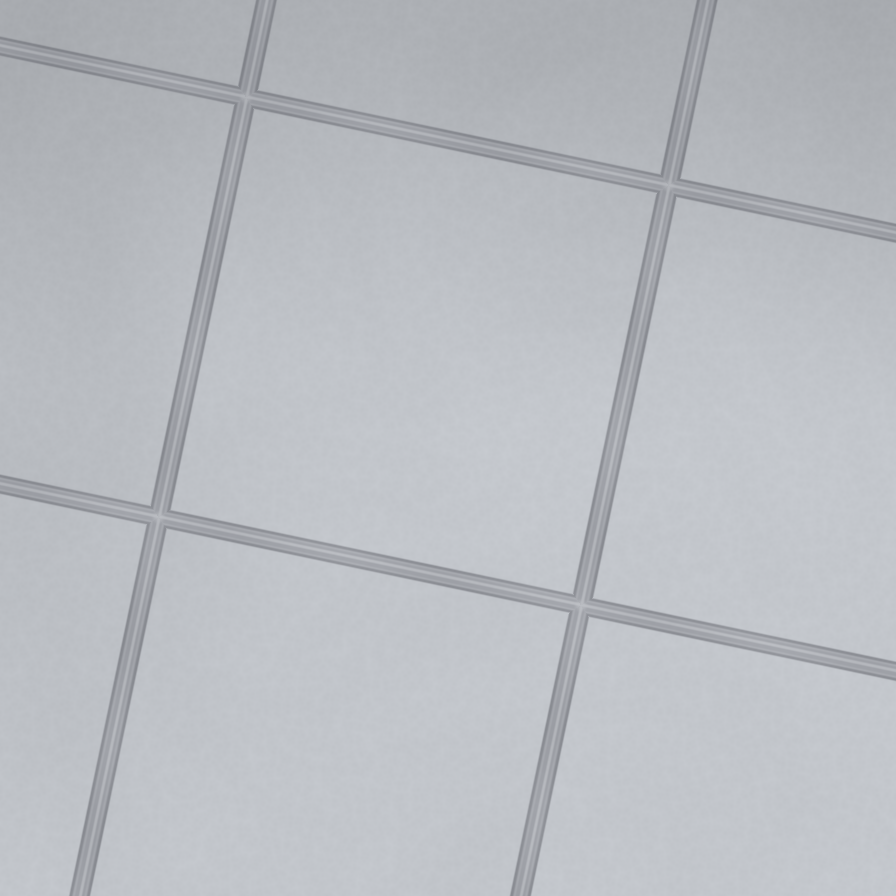
Write a WebGL 2 fragment shader that draws this texture.

```glsl
#version 300 es
precision highp float;

uniform vec2 u_resolution;
out vec4 fragColor;

vec2 hash2(vec2 p) {
    vec3 q = fract(p.xyx * vec3(0.1031, 0.1030, 0.0973));
    q += dot(q, q.yzx + 33.33);
    return fract((q.xx + q.yz) * q.zy);
}

// Distance to the nearest scattered point
float cellular(vec2 p) {
    vec2 cell = floor(p), local = fract(p);
    float nearest = 2.0;
    for (int y = -1; y <= 1; y++) {
        for (int x = -1; x <= 1; x++) {
            vec2 offset = vec2(x, y);
            vec2 delta = offset + hash2(cell + offset) - local;
            nearest = min(nearest, dot(delta, delta));
        }
    }
    return sqrt(nearest);
}

// Soft cloudiness from turned, warped sine layers
float clouds(vec2 p) {
    float sum = 0.0, gain = 0.5;
    for (int i = 0; i < 5; i++) {
        p = mat2(0.8, 0.6, -0.6, 0.8) * p * 1.7 + 1.3;
        p += 0.6 * sin(p.yx * 1.1);
        sum += gain * sin(p.x) * sin(p.y);
        gain *= 0.7;
    }
    return sum;
}

// Soft-edged stripe of a given half width
float stripe(float d, float halfWidth, float blur) {
    return 1.0 - smoothstep(halfWidth - blur, halfWidth + blur, abs(d));
}

void main() {
    vec2 uv = gl_FragCoord.xy / u_resolution;
    float blur = max(0.0013, 0.8 / min(u_resolution.x, u_resolution.y));

    // Slanted tile grid
    mat2 gridAxes = mat2(0.4714, -0.0985, 0.0977, 0.4685);
    vec2 grid = inverse(gridAxes) * (uv - vec2(0.6484, 0.3242));
    vec2 tile = floor(grid);
    vec2 joint = (fract(grid + 0.5) - 0.5) * 0.478;
    bool upright = abs(joint.x) < abs(joint.y);
    float across = upright ? joint.x : joint.y;

    // Tile face: light falls off toward the top and the left
    float shade = 0.777 - 0.095 * smoothstep(0.55, 1.12, uv.y + 0.08 * uv.x);
    shade -= 0.042 * smoothstep(0.4, 0.0, uv.x) * smoothstep(-0.2, 0.5, uv.y) * smoothstep(1.3, 0.7, uv.y);
    shade -= 0.014 * smoothstep(0.75, 1.0, uv.x) * smoothstep(0.4, 0.9, uv.y);
    shade += 0.006 * (hash2(tile + 17.0).x - 0.5);

    // Cloudy wear and fine grain
    shade += 0.009 * clouds(uv * 6.0 + tile * 3.7);
    shade += 0.014 * (cellular(uv * 85.0) - 0.5);
    shade += 0.010 * (cellular(uv * 190.0 + 9.0) - 0.5);
    vec3 color = shade * vec3(0.985, 1.003, 1.03);

    // Grooved joint: dark borders, grey bed, pale ridges
    float wear = 0.012 * sin(dot(uv, vec2(31.0, 23.0))) + 0.4 * (shade - 0.76);
    wear -= upright ? 0.012 : 0.0;
    vec3 bed = vec3(0.625, 0.635, 0.66) + wear;
    vec3 border = vec3(0.555, 0.565, 0.59) + wear;
    vec3 ridge = vec3(0.73, 0.74, 0.76) + wear;
    float halfWidth = upright ? 0.0114 : 0.0106;
    vec3 grout = mix(bed, border, stripe(abs(across) - halfWidth + 0.0017, 0.0016, blur));
    grout = mix(grout, ridge, 0.85 * stripe(across - 0.0008, 0.0016, blur));
    grout = mix(grout, ridge, 0.35 * stripe(abs(across) - 0.0062, 0.001, blur));

    // Pale knot where joints cross
    grout = mix(grout, ridge, 0.6 * (1.0 - smoothstep(0.002, 0.009, length(joint))));

    color = mix(color, grout, stripe(across, halfWidth, blur));
    fragColor = vec4(color, 1.0);
}
```
